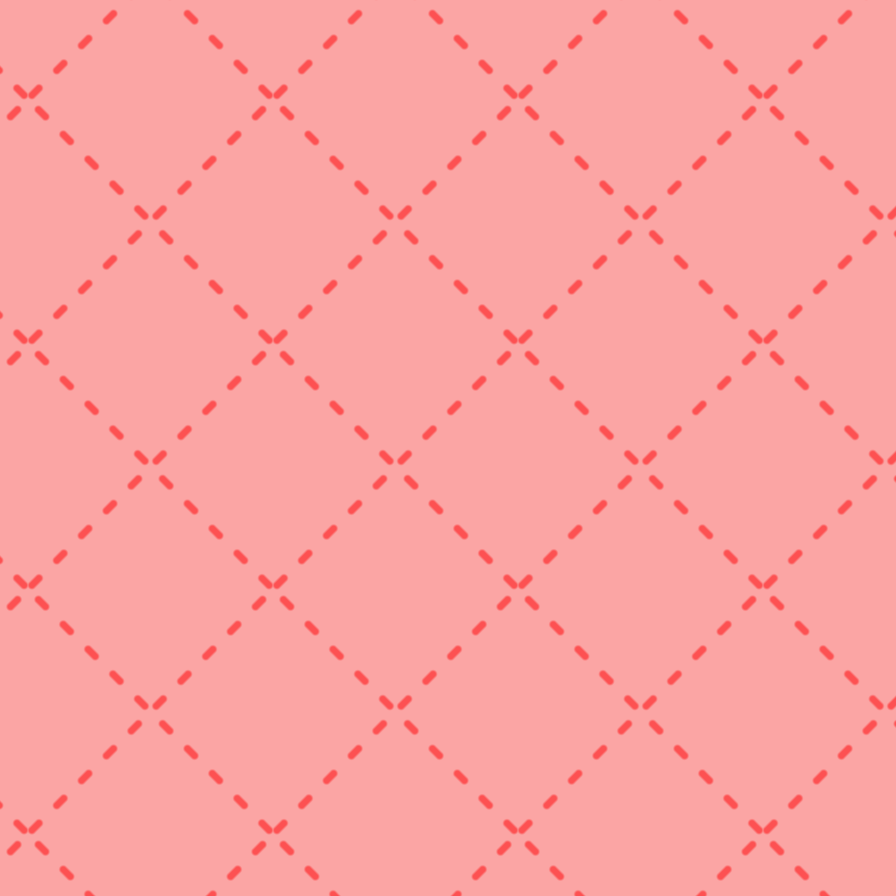
A WebGL 2 fragment shader for this pattern:

```glsl
#version 300 es
precision highp float;
// Diagonal lattice of dashed, round-capped stitches on a flat ground.
// Each square tile holds one dashed diagonal and its mirror image; the dash
// run restarts in every tile, so stitches bunch up at the tile corners.

uniform vec2 u_resolution;
out vec4 fragColor;

const vec3 GROUND_COLOR = vec3(0.984, 0.647, 0.643);
const vec3 STITCH_COLOR = vec3(0.992, 0.318, 0.322);

// Layout, in canvas units
const float TILE_SIZE = 0.27344;
const vec2 TILE_ANCHOR = vec2(0.03125, 0.0690);
const float EDGE_SOFTNESS = 0.0017;

// Stitches, in tile units
const float DASH_COUNT = 10.0;
const float FIRST_DASH = 0.057;
const float DASH_STEP = 0.1014;
const float DASH_HALF_LENGTH = 0.0205;
const float DASH_RADIUS = 0.0145;
const float TILE_SEAM = 0.014; // puts the tile border in the gap between runs

// Signed distance to the dashes along the diagonal of a repeating unit tile
float dashedDiagonal(vec2 position) {
    vec2 local = fract(position - TILE_SEAM) + TILE_SEAM;
    float along = 0.5 * (local.x + local.y);
    float index = clamp(round((along - FIRST_DASH) / DASH_STEP), 0.0, DASH_COUNT - 1.0);
    vec2 offset = local - (FIRST_DASH + index * DASH_STEP);

    // Rotate by 45 degrees, then measure a capsule
    vec2 rotated = vec2(offset.x + offset.y, offset.x - offset.y) * inversesqrt(2.0);
    rotated.x = max(abs(rotated.x) - DASH_HALF_LENGTH, 0.0);
    return length(rotated) - DASH_RADIUS;
}

void main() {
    float canvasSize = min(u_resolution.x, u_resolution.y);
    vec2 tilePosition = (gl_FragCoord.xy / canvasSize - TILE_ANCHOR) / TILE_SIZE;

    // Both runs go down from the tile corner: one to the right, one to the left
    float rightRun = dashedDiagonal(vec2(tilePosition.x, -tilePosition.y));
    float leftRun = dashedDiagonal(-tilePosition);
    float stitchDistance = min(rightRun, leftRun) * TILE_SIZE;

    float edge = max(EDGE_SOFTNESS, 0.75 / canvasSize);
    float coverage = 1.0 - smoothstep(-edge, edge, stitchDistance);
    fragColor = vec4(mix(GROUND_COLOR, STITCH_COLOR, coverage), 1.0);
}
```
